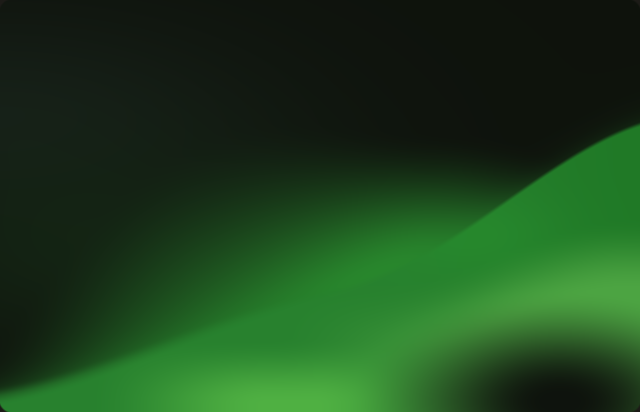
Reproduce this background procedurally as a Shadertoy shader.

```glsl
// Soft green aurora hills on a near-black panel with rounded corners.
// Each layer is a height curve or an elliptical glow, softened with
// smoothstep and blended from back to front.

// Bell-shaped falloff around a centre, with separate radii per axis.
float glow(vec2 p, vec2 centre, vec2 radius) {
    vec2 q = (p - centre) / radius;
    return exp(-dot(q, q));
}

// Height of the front hill: a low left rise joined to a steep right one.
float ridgeHeight(float x) {
    return 0.025 + 0.275 * smoothstep(-0.1, 0.62, x)
                 + 0.42 * smoothstep(0.5, 1.08, x);
}

// Signed distance to the rounded panel, in units of canvas height.
float panelDistance(vec2 uv, float aspect) {
    vec2 halfSize = vec2(0.5 * aspect, 0.5) + 0.003;
    vec2 q = abs((uv - 0.5) * vec2(aspect, 1.0)) - halfSize + 0.036;
    return length(max(q, 0.0)) + min(max(q.x, q.y), 0.0) - 0.036;
}

vec3 backdrop(vec2 uv) {
    vec3 color = vec3(0.055, 0.072, 0.047);
    color = mix(color, vec3(0.088, 0.125, 0.095),
                glow(uv, vec2(0.0, 0.7), vec2(0.42, 0.27)));
    color = mix(color, vec3(0.08, 0.155, 0.08),
                0.8 * glow(uv, vec2(0.18, 0.4), vec2(0.36, 0.26)));

    // Broad rear glow, fading upward and with a longer tail to the left
    float middle = 0.508 - 1.55 * (uv.x - 0.68) * (uv.x - 0.68);
    float spread = mix(0.4, 0.17, smoothstep(0.2, 0.68, uv.x));
    float amount = smoothstep(middle + spread, middle - spread, uv.y);
    return mix(color, vec3(0.163, 0.55, 0.18), amount);
}

vec3 frontHill(vec2 uv) {
    vec3 leaf = mix(vec3(0.155, 0.505, 0.18), vec3(0.125, 0.475, 0.15),
                    smoothstep(0.6, 1.0, uv.x));
    leaf = mix(leaf, vec3(0.15, 0.54, 0.175),
               0.8 * glow(uv, vec2(0.74, 0.43), vec2(0.13, 0.1)));

    // Bright band climbing to the right
    float bandTop = 0.25 + 0.16 * smoothstep(0.58, 0.98, uv.x);
    float band = smoothstep(0.06, -0.12, uv.y - bandTop)
               * smoothstep(0.42, 0.82, uv.x);
    vec3 color = mix(leaf, vec3(0.3, 0.645, 0.26), band);

    // Bright pool along the lower edge
    float pool = smoothstep(0.18, 0.02, uv.y) * smoothstep(0.13, 0.42, uv.x)
               * smoothstep(0.7, 0.49, uv.x);
    color = mix(color, vec3(0.31, 0.69, 0.26), pool);

    // Dark hollow at the lower right
    vec2 q = (uv - vec2(0.875, 0.025)) / vec2(0.29, 0.24);
    float hollow = smoothstep(1.15, 0.08, length(q));
    return mix(color, vec3(0.055, 0.075, 0.05), hollow);
}

void mainImage(out vec4 fragColor, in vec2 fragCoord) {
    vec2 uv = fragCoord / iResolution.xy;
    float aspect = iResolution.x / iResolution.y;
    vec3 color = backdrop(uv);

    // Front hill with a faint halo above its edge
    float above = uv.y - ridgeHeight(uv.x);
    float halo = 0.42 * exp(-max(above, 0.0) / 0.028)
               * mix(1.0, 0.45, smoothstep(0.3, 0.8, uv.x));
    color = mix(color, vec3(0.14, 0.46, 0.16), halo);
    float softness = mix(0.024, 0.007, smoothstep(0.1, 0.85, uv.x));
    color = mix(color, frontHill(uv), smoothstep(softness, -softness, above));

    // Dark surround outside the rounded corners
    float outside = smoothstep(-0.003, 0.003, panelDistance(uv, aspect));
    color = mix(color, vec3(0.11, 0.105, 0.09), outside);
    fragColor = vec4(color, 1.0);
}
```
